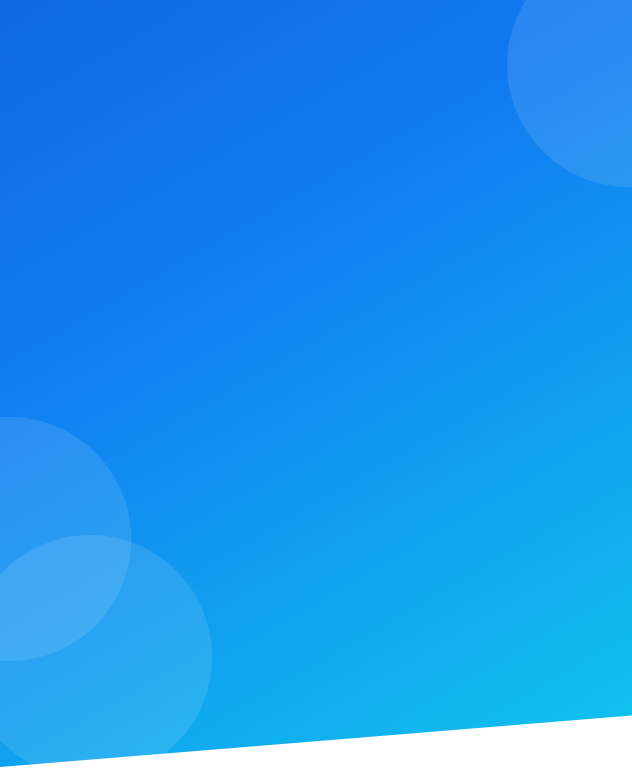
A Shadertoy shader for this background:

```glsl
// Slanted blue gradient panel with three translucent discs above a white wedge.

// Lengths are in canvas heights, origin at the lower left.
const vec3 DEEP_BLUE = vec3(0.055, 0.412, 0.875);
const vec3 BLUE = vec3(0.067, 0.482, 0.949);
const vec3 CYAN = vec3(0.063, 0.776, 0.929);
const vec3 WHITE = vec3(1.0);

const float GRADIENT_ANGLE = 1.0472;  // below the horizontal, in radians
const float BLUE_STOP = 0.33;         // place of the middle colour

const int DISC_COUNT = 3;
const vec2 DISC_CENTERS[DISC_COUNT] = vec2[DISC_COUNT](
    vec2(0.8193, 0.9154), vec2(0.0120, 0.2982), vec2(0.1172, 0.1445));
const float DISC_RADIUS = 0.1589;
const float DISC_OPACITY = 0.105;

const float WEDGE_LEFT = 0.0013;      // wedge height at the left side
const float WEDGE_RIGHT = 0.0684;     // wedge height at the right side

// Coverage of a shape from its signed distance, softened over one pixel.
float coverage(float dist, float pixel) {
    return clamp(0.5 - dist / pixel, 0.0, 1.0);
}

// Three-stop gradient running from the top left to the bottom right corner.
vec3 gradient(vec2 p, float aspect) {
    vec2 axis = vec2(cos(GRADIENT_ANGLE), sin(GRADIENT_ANGLE));
    float t = dot(vec2(p.x, 1.0 - p.y), axis) / dot(vec2(aspect, 1.0), axis);
    vec3 upper = mix(DEEP_BLUE, BLUE, clamp(t / BLUE_STOP, 0.0, 1.0));
    return mix(upper, CYAN, clamp((t - BLUE_STOP) / (1.0 - BLUE_STOP), 0.0, 1.0));
}

// Signed distance to the wedge, negative below its sloping edge.
float wedgeDistance(vec2 p, float aspect) {
    float slope = (WEDGE_RIGHT - WEDGE_LEFT) / aspect;
    return (p.y - WEDGE_LEFT - slope * p.x) / sqrt(1.0 + slope * slope);
}

void mainImage(out vec4 fragColor, in vec2 fragCoord) {
    float pixel = 1.0 / iResolution.y;
    float aspect = iResolution.x * pixel;
    vec2 p = fragCoord * pixel;

    vec3 color = gradient(p, aspect);

    // Overlapping discs lighten the gradient
    for (int i = 0; i < DISC_COUNT; i++) {
        float dist = length(p - DISC_CENTERS[i]) - DISC_RADIUS;
        color = mix(color, WHITE, DISC_OPACITY * coverage(dist, pixel));
    }

    // White wedge along the bottom
    color = mix(color, WHITE, coverage(wedgeDistance(p, aspect), pixel));

    fragColor = vec4(color, 1.0);
}
```
